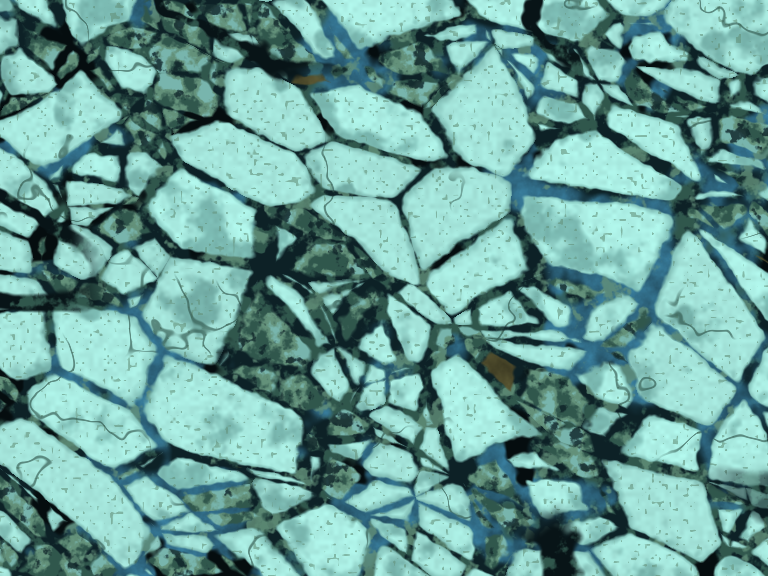
This texture is drawn by a Shadertoy shader. Its source:

```glsl
// Sandstone thin section: pale angular grains in dark, blue-stained porous clay.

const vec3 GRAIN_LIGHT = vec3(0.66, 0.92, 0.88);
const vec3 GRAIN_SHADE = vec3(0.47, 0.71, 0.68);
const vec3 SILT        = vec3(0.39, 0.57, 0.48);
const vec3 CLAY        = vec3(0.19, 0.34, 0.30);
const vec3 RESIN_BLUE  = vec3(0.18, 0.40, 0.50);
const vec3 PORE_DARK   = vec3(0.05, 0.13, 0.15);
const vec3 IRON_BROWN  = vec3(0.30, 0.29, 0.17);

const float COARSE_SCALE = 6.3;    // large grains per canvas height
const float FINE_SCALE   = 13.0;   // small grains per canvas height
const float SPLIT_SHARE  = 0.38;   // large cells broken into small grains
const float DIRTY_SHARE  = 0.42;   // small grains that are clouded by clay
const float GRAIN_TILT   = -0.45;  // long axis, radians
const vec2  GRAIN_SHAPE  = vec2(0.8, 1.25);
const float EDGE_SOFT    = 0.0028;

vec2 hash2(vec2 p) {
    vec3 q = fract(p.xyx * vec3(0.1031, 0.1030, 0.0973));
    q += dot(q, q.yzx + 33.33);
    return fract((q.xx + q.yz) * q.zy);
}

float noise(vec2 p) {
    vec2 i = floor(p), f = fract(p);
    f = f * f * (3.0 - 2.0 * f);
    float low  = mix(hash2(i).x, hash2(i + vec2(1, 0)).x, f.x);
    float high = mix(hash2(i + vec2(0, 1)).x, hash2(i + vec2(1, 1)).x, f.x);
    return mix(low, high, f.y);
}

float fbm(vec2 p) {
    float sum = 0.0, amp = 0.5;
    for (int i = 0; i < 4; i++) {
        sum += amp * noise(p);
        p = mat2(1.6, 1.2, -1.2, 1.6) * p + 17.3;
        amp *= 0.5;
    }
    return sum / 0.9375;
}

float smoothMin(float a, float b, float k) {
    float h = max(k - abs(a - b), 0.0) / k;
    return min(a, b) - 0.25 * h * h * k;
}

// Voronoi cell: x = distance to the cell wall, yz = cell id
vec3 grainCell(vec2 p) {
    vec2 base = floor(p), nearest = vec2(0), toNearest = vec2(0);
    float best = 1e3;
    for (int y = -1; y <= 1; y++)
    for (int x = -1; x <= 1; x++) {
        vec2 cell = base + vec2(x, y);
        vec2 r = cell + hash2(cell) - p;
        if (dot(r, r) < best) { best = dot(r, r); nearest = cell; toNearest = r; }
    }
    float wall = 1.0;
    for (int y = -2; y <= 2; y++)
    for (int x = -2; x <= 2; x++) {
        vec2 cell = nearest + vec2(x, y);
        vec2 r = cell + hash2(cell) - p;
        vec2 across = r - toNearest;
        if (dot(across, across) > 1e-4)
            wall = smoothMin(wall, dot(0.5 * (r + toNearest), normalize(across)), 0.06);
    }
    return vec3(wall, nearest);
}

// Clay, dark pores and blue resin between the grains
vec3 matrixColor(vec2 p, float grit) {
    vec3 col = mix(PORE_DARK, CLAY, smoothstep(0.47, 0.64, grit));
    float stain = smoothstep(0.53, 0.64, fbm(p * 8.0 + 41.0));
    col = mix(col, RESIN_BLUE * (0.65 + 0.7 * grit), stain);
    col = mix(col, SILT, 0.8 * smoothstep(0.6, 0.72, fbm(p * 34.0 + 9.0)));
    float pore = smoothstep(0.62, 0.68, fbm(p * 9.0 + 73.0));
    return mix(col, PORE_DARK * 0.4, pore);
}

// Clear quartz with clouds, dust specks and darker rims
vec3 quartzColor(vec2 p, float depth, float tone) {
    float cloud = fbm(p * 16.0 + 5.0 + 20.0 * tone);
    float rim = 1.0 - smoothstep(0.0, 0.003 + 0.014 * noise(p * 18.0), depth);
    float shade = max(0.75 * rim, smoothstep(0.54, 0.74, cloud + 0.12 * (tone - 0.5)));
    vec3 col = mix(GRAIN_LIGHT, GRAIN_SHADE, shade) * (0.97 + 0.06 * tone);
    col *= 0.96 + 0.08 * noise(p * 120.0);
    col = mix(col, SILT, 0.6 * smoothstep(0.80, 0.92, noise(p * 165.0)));
    float crack = 1.0 - smoothstep(0.002, 0.011, abs(fbm(p * 6.0 + 3.0) - 0.5));
    return mix(col, CLAY, 0.65 * crack * smoothstep(0.5, 0.65, noise(p * 9.0 + 60.0)));
}

vec3 dirtyColor(vec2 p, float grit) {
    vec3 col = mix(CLAY, SILT, smoothstep(0.36, 0.52, grit));
    col = mix(col, GRAIN_SHADE, smoothstep(0.54, 0.68, grit));
    return mix(col, PORE_DARK, 0.8 * smoothstep(0.57, 0.7, fbm(p * 48.0 + 31.0)));
}

void mainImage(out vec4 fragColor, in vec2 fragCoord) {
    vec2 p = fragCoord / iResolution.y;
    float grit = fbm(p * 42.0);

    // Tilted, gently bent grain space
    vec2 bend = vec2(noise(p * 3.5), noise(p * 3.5 + 50.0)) - 0.5;
    float c = cos(GRAIN_TILT), s = sin(GRAIN_TILT);
    vec2 q = p + 0.10 * bend;
    q = vec2(c * q.x + s * q.y, c * q.y - s * q.x) * GRAIN_SHAPE + 4.0;

    // Large grains, some broken into small ones
    vec3 cell = grainCell(q * COARSE_SCALE);
    vec2 traits = hash2(cell.yz + 113.0);
    float depth = cell.x / COARSE_SCALE;
    float gap = 0.003 + 0.015 * traits.y * traits.y;
    bool dirty = false, iron = false;
    if (traits.x < SPLIT_SHARE) {
        vec3 fine = grainCell(q * FINE_SCALE + 7.0);
        traits = hash2(fine.yz + 211.0);
        depth = min(depth, fine.x / FINE_SCALE);
        gap = 0.002 + 0.009 * traits.y;
        dirty = traits.x < DIRTY_SHARE;
        iron = traits.x > 0.975;
    }
    float rough = 0.014 * (fbm(p * 24.0 + 12.0) - 0.5) + 0.005 * (noise(p * 85.0) - 0.5);
    depth += rough - gap;

    // Grains over matrix
    vec3 grain = dirty ? dirtyColor(p, grit) : quartzColor(p, depth, traits.y);
    if (iron) grain = IRON_BROWN * (0.7 + 0.6 * grit);
    vec3 col = mix(matrixColor(p, grit), grain, smoothstep(-EDGE_SOFT, EDGE_SOFT, depth));

    // Dark winding seams of mica and organic matter
    vec2 along = vec2(p.x * 1.5, p.y * 5.0 + p.x * 1.2);
    float seam = abs(noise(along + 0.3 * fbm(p * 9.0)) - 0.5);
    float present = smoothstep(0.56, 0.7, noise(p * 3.0 + 27.0));
    vec3 seamColor = mix(PORE_DARK * 0.6, CLAY, smoothstep(0.5, 0.7, grit));
    col = mix(col, seamColor, present * (1.0 - smoothstep(0.022, 0.04, seam)));

    fragColor = vec4(col, 1.0);
}
```
